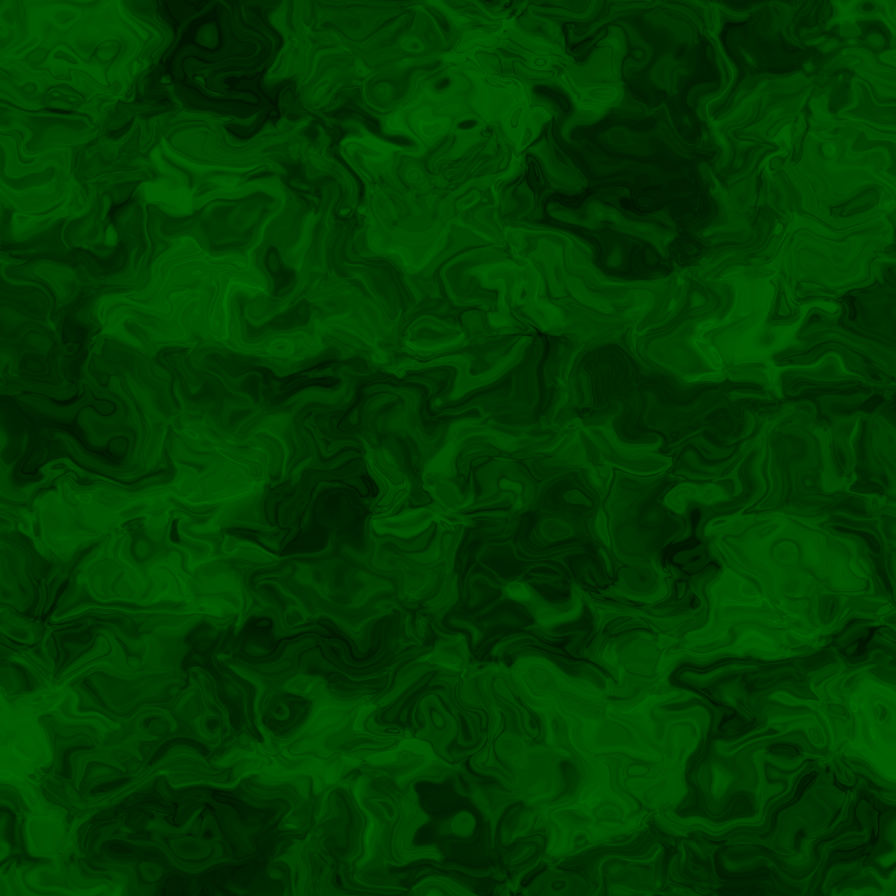
Write a WebGL 2 fragment shader that draws this texture.

```glsl
#version 300 es
precision highp float;

uniform vec2 u_resolution;
out vec4 fragColor;

#define BASE_CELLS vec2(6.0, 8.0)
#define WARP_CELLS vec2(6.0, 7.0)
#define FOLD_CELLS vec2(8.0, 10.0)
#define WARP_AMOUNT vec2(0.120, 0.085)
#define FOLD_AMOUNT vec2(0.085, 0.060)
#define OCTAVE_GAIN 0.58
#define DARK_GREEN 0.125
#define LIGHT_GREEN 0.365
#define TONE_SPREAD 0.74
#define CRACK_DEPTH 0.075
#define VEIN_GLOW 0.050

// Unit gradient for one lattice corner, wrapped to the period
vec2 cornerGradient(vec2 cell, vec2 period, uint seed) {
    uvec2 c = uvec2(mod(cell, period));
    uint h = c.x * 1597u + c.y * 51749u + seed * 7919u;
    h = h * 747796u + 289133u;
    h = ((h >> 15u) ^ h) * 277803u;
    h = ((h >> 13u) ^ h) * 668265u;
    h ^= h >> 16u;
    float angle = float(h & 65535u) / 65536.0 * 6.28318;
    return vec2(cos(angle), sin(angle));
}

float gradientNoise(vec2 p, vec2 period, uint seed) {
    vec2 cell = floor(p);
    vec2 f = p - cell;
    vec2 e = vec2(1.0, 0.0);
    vec2 blend = f * f * f * (f * (f * 6.0 - 15.0) + 10.0);
    float a = dot(cornerGradient(cell, period, seed), f);
    float b = dot(cornerGradient(cell + e.xy, period, seed), f - e.xy);
    float c = dot(cornerGradient(cell + e.yx, period, seed), f - e.yx);
    float d = dot(cornerGradient(cell + e.xx, period, seed), f - e.xx);
    return mix(mix(a, b, blend.x), mix(c, d, blend.x), blend.y);
}

// Fractal sum over a unit tile; every octave has a whole number of cells
float fbm(vec2 p, vec2 cells, int octaves, uint seed) {
    float sum = 0.0;
    float weight = 1.0;
    for (int i = 0; i < octaves; i++) {
        sum += weight * gradientNoise(p * cells, cells, seed + uint(i));
        cells *= 2.0;
        weight *= OCTAVE_GAIN;
    }
    return sum;
}

// Smooth swirl followed by a creased fold
vec2 foldedCloth(vec2 p) {
    vec2 swirl = vec2(fbm(p, WARP_CELLS, 3, 11u), fbm(p, WARP_CELLS, 3, 23u));
    p += WARP_AMOUNT * swirl;
    vec2 crease = vec2(fbm(p, FOLD_CELLS, 3, 37u), fbm(p, FOLD_CELLS, 3, 41u));
    return p + FOLD_AMOUNT * (2.0 * sqrt(crease * crease + 0.002) - 0.5 * crease.yx);
}

// Thin band along the zero line of a field
float thinLine(float field, float width) {
    return 1.0 - smoothstep(0.0, width, abs(field));
}

float greenLevel(vec2 p) {
    vec2 q = foldedCloth(p);
    float body = fbm(q, BASE_CELLS, 5, 53u);
    float tone = smoothstep(-TONE_SPREAD, TONE_SPREAD, body);
    float level = mix(DARK_GREEN, LIGHT_GREEN, tone);

    // Dark cracks and pale veins, each fading in and out
    float mask = gradientNoise(p * BASE_CELLS, BASE_CELLS, 71u);
    float crack = thinLine(fbm(q, FOLD_CELLS, 3, 83u), 0.11);
    float vein = thinLine(fbm(q, FOLD_CELLS, 3, 97u), 0.11);
    level -= CRACK_DEPTH * crack * smoothstep(-0.15, 0.3, mask);
    level += VEIN_GLOW * vein * smoothstep(-0.15, 0.3, -mask);
    return clamp(level, 0.09, 0.42);
}

void main() {
    // Four samples per pixel soften the tight folds
    float level = 0.0;
    for (int i = 0; i < 4; i++) {
        vec2 offset = vec2(float(i & 1), float(i >> 1)) * 0.5 - 0.25;
        level += 0.25 * greenLevel((gl_FragCoord.xy + offset) / u_resolution);
    }
    fragColor = vec4(0.0, level, 0.0, 1.0);
}
```
